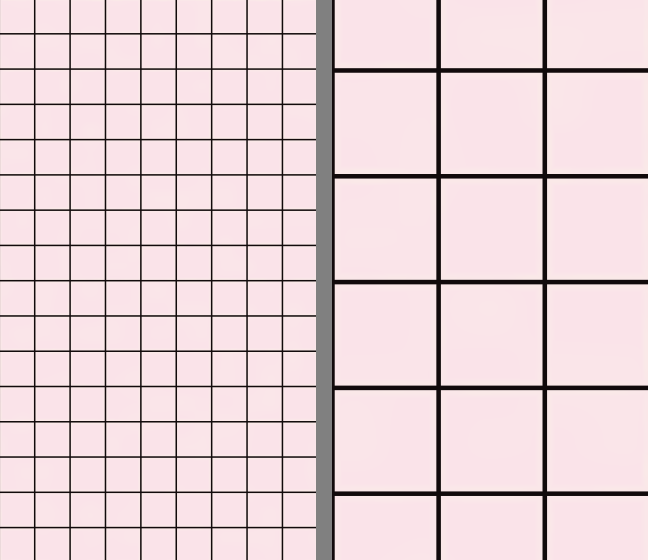
Left, the full canvas; right, a detail of the centre.
Give the GLSL for this pattern, as a Shadertoy shader.

```glsl
// Thin black square grid on pale pink, with faint cream fringes and mottling.

const vec3 PINK  = vec3(0.980, 0.890, 0.915);
const vec3 CREAM = vec3(0.982, 0.916, 0.910);
const vec3 INK   = vec3(0.065, 0.040, 0.042);

// Fractions of the canvas width and height, from the lower left
const vec2 FIRST_LINE = vec2(0.1098, 0.0579);
const vec2 SPACING    = vec2(0.1120, 0.06298);

// Fractions of the canvas width
const float LINE_WIDTH   = 0.0048;
const float FRINGE_WIDTH = 0.012;

float hash(vec2 p) {
    return fract(sin(dot(p, vec2(127.1, 311.7))) * 43758.5453);
}

float valueNoise(vec2 p) {
    vec2 cell = floor(p);
    vec2 f = fract(p);
    f = f * f * (3.0 - 2.0 * f);
    float low = mix(hash(cell), hash(cell + vec2(1.0, 0.0)), f.x);
    float high = mix(hash(cell + vec2(0.0, 1.0)), hash(cell + vec2(1.0)), f.x);
    return mix(low, high, f.y);
}

// Distance to the nearest vertical (x) and horizontal (y) line, in cells
vec2 gridDistance(vec2 uv, vec2 first, vec2 spacing) {
    vec2 t = (uv - first) / spacing;
    return abs(fract(t + 0.5) - 0.5);
}

// Coverage of a line of the given width, filtered over one pixel
float lineCoverage(float dist, float width, float pixel) {
    float low = max(dist - 0.5 * pixel, -0.5 * width);
    float high = min(dist + 0.5 * pixel, 0.5 * width);
    return clamp((high - low) / pixel, 0.0, 1.0);
}

void mainImage(out vec4 fragColor, in vec2 fragCoord) {
    vec2 uv = fragCoord / iResolution.xy;
    float aspect = iResolution.y / iResolution.x;
    float pixel = 1.0 / iResolution.x;
    vec2 pos = vec2(uv.x, uv.y * aspect);

    vec2 dist = gridDistance(uv, FIRST_LINE, SPACING) * SPACING * vec2(1.0, aspect);
    float nearest = min(dist.x, dist.y);

    // Paper: broad mottling, with a patchy cream fringe beside the lines
    float mottle = valueNoise(pos * 14.0);
    float fringe = 1.0 - smoothstep(0.4 * FRINGE_WIDTH, FRINGE_WIDTH, nearest);
    float cream = fringe * mix(0.45, 1.0, valueNoise(pos * 35.0 + 7.0));
    cream = max(cream, 0.4 * smoothstep(0.5, 1.0, mottle));
    vec3 color = mix(PINK, CREAM, cream);

    // Ink: union of both line directions
    float vertical = lineCoverage(dist.x, LINE_WIDTH, pixel);
    float horizontal = lineCoverage(dist.y, LINE_WIDTH, pixel);
    float ink = 1.0 - (1.0 - vertical) * (1.0 - horizontal);
    color = mix(color, INK, ink);

    fragColor = vec4(color, 1.0);
}
```
